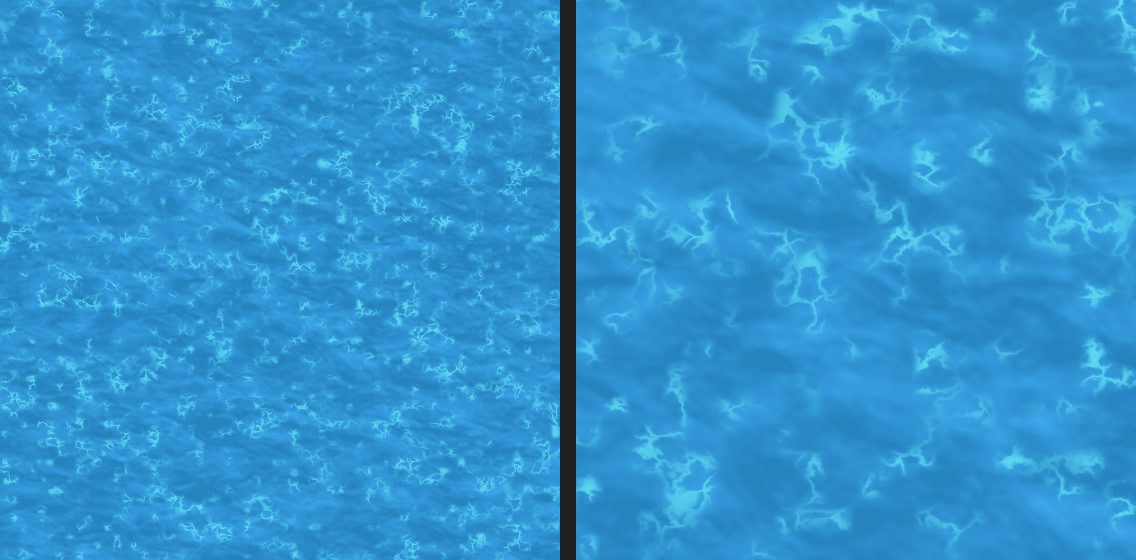
Left: the whole. Right: its middle third, enlarged.
Write a WebGL 2 fragment shader that draws this texture.

```glsl
#version 300 es
precision highp float;
// Rippled blue water seen from above, flecked with broken threads of light.
// Stretched, tilted fractal noise shades the swell; warped cell borders,
// kept only where patch noise is high, form the small bright threads.

uniform vec2 u_resolution;
out vec4 fragColor;

const vec3 DEEP_BLUE  = vec3(0.147, 0.512, 0.745);
const vec3 CREST_BLUE = vec3(0.228, 0.640, 0.905);
const vec3 GLOW_BLUE  = vec3(0.245, 0.695, 0.925);
const vec3 GLINT_CYAN = vec3(0.390, 0.880, 0.950);

const vec2  SWELL_SCALE  = vec2(23.0, 42.0); // ripples across the canvas
const float SWELL_TILT   = 0.17;             // radians, falling to the right
const float SWELL_LEVEL  = 0.36;
const float SWELL_GAIN   = 1.25;
const float RELIEF_STEP  = 0.006;
const float RELIEF_GAIN  = 1.1;
const float DRIFT_SCALE  = 5.0;
const float DRIFT_GAIN   = 0.12;
const vec2  CELL_SCALE   = vec2(58.0, 66.0); // thread cells across the canvas
const float WARP_AMOUNT  = 0.75;
const float THREAD_WIDTH = 0.30;
const float GLOW_WIDTH   = 0.85;
const float PATCH_SCALE  = 60.0;
const float GRAIN_SCALE  = 170.0;
const float GRAIN_GAIN   = 0.16;

float hash(vec2 p) {
    return fract(sin(dot(p, vec2(127.1, 311.7))) * 43758.5453);
}

vec2 hash2(vec2 p) {
    return vec2(hash(p), hash(p + vec2(37.2, 17.9)));
}

float valueNoise(vec2 p) {
    vec2 cell = floor(p);
    vec2 f = fract(p);
    vec2 w = f * f * (3.0 - 2.0 * f);
    float low = mix(hash(cell), hash(cell + vec2(1.0, 0.0)), w.x);
    float high = mix(hash(cell + vec2(0.0, 1.0)), hash(cell + 1.0), w.x);
    return mix(low, high, w.y);
}

// Four octaves, turned between steps to hide the lattice
float fbm(vec2 p) {
    const mat2 turn = mat2(0.96, 0.28, -0.28, 0.96);
    float sum = 0.0;
    float amplitude = 0.533;
    for (int i = 0; i < 4; i++) {
        sum += amplitude * valueNoise(p);
        p = turn * p * 2.03 + 19.7;
        amplitude *= 0.5;
    }
    return sum;
}

float swell(vec2 uv) {
    float c = cos(SWELL_TILT);
    float s = sin(SWELL_TILT);
    vec2 p = vec2(c * uv.x - s * uv.y, s * uv.x + c * uv.y) * SWELL_SCALE;
    p += 0.7 * vec2(valueNoise(p * 0.8 + 5.3), valueNoise(p * 0.8 + 41.6));
    return fbm(p);
}

// Gap between the two nearest cell points: zero on the borders
float borderGap(vec2 p) {
    vec2 cell = floor(p);
    float nearest = 8.0;
    float second = 8.0;
    for (int y = -1; y <= 1; y++) {
        for (int x = -1; x <= 1; x++) {
            vec2 id = cell + vec2(x, y);
            float d = length(id + hash2(id) - p);
            second = min(second, max(nearest, d));
            nearest = min(nearest, d);
        }
    }
    return second - nearest;
}

void main() {
    vec2 uv = gl_FragCoord.xy / u_resolution.y;

    // Swell with relief, slow drift and fine grain
    float height = swell(uv);
    float relief = height - swell(uv - vec2(0.0, RELIEF_STEP));
    float drift = valueNoise(uv * DRIFT_SCALE + 7.1) - 0.5;
    float grain = valueNoise(uv * GRAIN_SCALE) - 0.5;
    float shade = SWELL_LEVEL + SWELL_GAIN * (height - 0.5)
                + RELIEF_GAIN * relief + DRIFT_GAIN * drift + GRAIN_GAIN * grain;
    vec3 color = mix(DEEP_BLUE, CREST_BLUE, clamp(shade, 0.0, 1.1));

    // Warped cell borders
    vec2 p = uv * CELL_SCALE;
    vec2 warp = vec2(fbm(p * 1.3 + 3.7), fbm(p * 1.3 + 61.4)) - 0.5;
    float gap = borderGap(p + WARP_AMOUNT * 2.0 * warp);

    // Patches that break the borders into short threads
    float patches = 0.80 * valueNoise(uv * PATCH_SCALE + 23.5)
                  + 0.20 * valueNoise(uv * PATCH_SCALE * 0.31 + 88.2);
    patches += 0.25 * (height - 0.5);
    float strength = smoothstep(0.52, 0.92, patches);
    float glow = (1.0 - smoothstep(0.0, GLOW_WIDTH, gap)) * smoothstep(0.42, 0.80, patches);
    float thread = (1.0 - smoothstep(0.02, THREAD_WIDTH, gap)) * strength;

    color = mix(color, GLOW_BLUE, 0.5 * glow);
    color = mix(color, GLINT_CYAN, 0.85 * thread);
    fragColor = vec4(color, 1.0);
}
```
